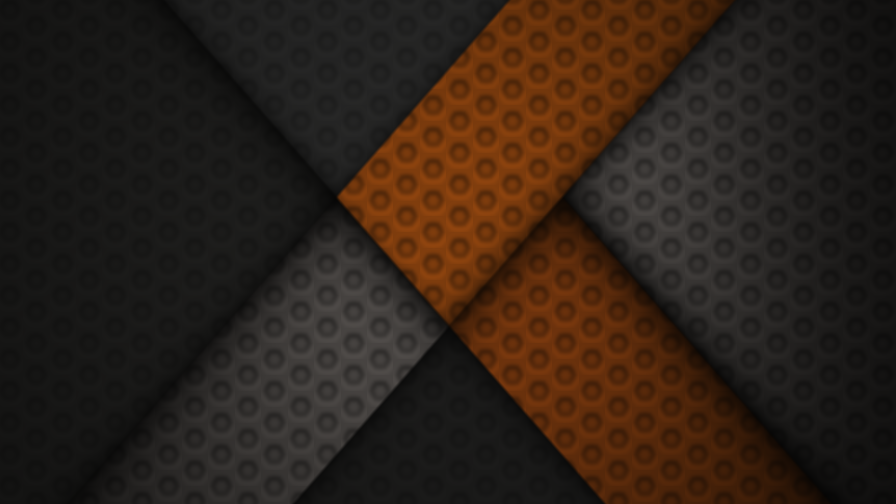
Reproduce this background procedurally as a WebGL 1 fragment shader.

```glsl
precision highp float;
// Crossed dark, grey and orange diagonal panels with embossed hexagons and soft shadows.

uniform vec2 u_resolution;

// Layout, in canvas heights from the centre
const float SLANT = 0.877;            // horizontal run of an edge per unit of height
const float FALL_LEFT = -0.126;       // edges that fall to the right
const float FALL_RIGHT = 0.323;
const float RISE_LEFT = -0.316;       // edges that rise to the right
const float RISE_RIGHT = 0.131;
const float EDGE_SOFTNESS = 0.0042;

// Hexagon grid
const vec2 CELL = vec2(0.0525, 0.0630);
const vec2 GRID_ORIGIN = vec2(0.0231, 0.0076);
const float RING_RADIUS = 0.0150;
const float RING_WIDTH = 0.0072;
const float RIM_RADIUS = 0.0255;
const float ROUNDNESS = 0.6;          // 0 gives hexagons, 1 gives circles

// Light and colours
const vec2 LIGHT_POS = vec2(0.03, 0.03);
const float LIGHT_FALLOFF = 1.15;
const vec3 ORANGE = vec3(0.470, 0.220, 0.042);
const vec3 ORANGE_LOW = vec3(0.435, 0.196, 0.042);
const vec3 GREY = vec3(0.288, 0.273, 0.264);
const vec3 DARK_LEFT = vec3(0.109, 0.108, 0.104);
const vec3 DARK_TOP = vec3(0.137, 0.137, 0.136);
const vec3 DARK_BOTTOM = vec3(0.097, 0.096, 0.094);
const vec3 AMBIENT = vec3(0.010, 0.010, 0.009);
const float STRONG_RELIEF = 0.75;
const float FAINT_RELIEF = 0.45;
const float RIGHT_FADE = 0.45;

float bell(float x, float width) {
  return exp(-x * x / (width * width));
}

// Shadow that fades with distance from an edge
float shade(float dist, float width, float strength) {
  return 1.0 - strength * exp(-max(dist, 0.0) / width);
}

// Brightness offset of the staggered, rounded hexagons
float hexRelief(vec2 p) {
  vec2 q = (p - GRID_ORIGIN) / CELL;
  q.y -= 0.5 * mod(floor(q.x + 0.5), 2.0);
  vec2 local = (fract(q + 0.5) - 0.5) * CELL;
  vec2 a = abs(local);
  float hexDist = max(a.y, 0.866 * a.x + 0.5 * a.y);
  float dist = mix(hexDist, length(local), ROUNDNESS);
  float upper = smoothstep(-0.022, 0.022, local.y);
  float ring = bell(dist - RING_RADIUS, RING_WIDTH) * mix(0.24, 0.48, upper);
  float rim = bell(dist - RIM_RADIUS, RING_WIDTH) * mix(0.20, 0.04, upper);
  return 0.06 + rim - ring;
}

void main() {
  vec2 p = (gl_FragCoord.xy - 0.5 * u_resolution) / u_resolution.y;
  float soft = max(1.0 / u_resolution.y, EDGE_SOFTNESS);

  // Signed distances to the four edges, positive on the right
  float slope = length(vec2(1.0, SLANT));
  float fall = p.x + SLANT * p.y;
  float rise = p.x - SLANT * p.y;
  float fallL = (fall - FALL_LEFT) / slope;
  float fallR = (fall - FALL_RIGHT) / slope;
  float riseL = (rise - RISE_LEFT) / slope;
  float riseR = (rise - RISE_RIGHT) / slope;

  // Surface lighting
  vec2 toLight = p - LIGHT_POS;
  float light = exp(-LIGHT_FALLOFF * dot(toLight, toLight));
  float dimLight = pow(light, 0.45);
  float relief = hexRelief(p);
  float strong = light * (1.0 + STRONG_RELIEF * relief);
  float faint = dimLight * (1.0 + FAINT_RELIEF * relief);
  float rightFade = 1.0 - RIGHT_FADE * smoothstep(0.35, 0.9, p.x);

  // Panels with their own edge shadows
  vec3 left = DARK_LEFT * faint * shade(-fallL, 0.035, 0.70) * shade(-riseL, 0.025, 0.50);
  vec3 top = DARK_TOP * faint * shade(fallL, 0.018, 0.50) * shade(-riseL, 0.018, 0.45);
  vec3 grey = GREY * strong * shade(riseL, 0.045, 0.75) * shade(-fallL, 0.038, 0.85);
  vec3 orange = ORANGE * strong * shade(-riseR, 0.025, 0.50) * shade(fallL, 0.008, 0.25);
  vec3 bottom = DARK_BOTTOM * faint * shade(riseR, 0.025, 0.65) * shade(-fallL, 0.025, 0.65);
  vec3 lower = ORANGE_LOW * strong * shade(riseR, 0.038, 0.75) * shade(-fallR, 0.045, 0.75);
  vec3 right = GREY * strong * rightFade * shade(fallR, 0.035, 0.85) * shade(riseR, 0.025, 0.70);

  // Assemble from left to right
  float pastFallL = smoothstep(-soft, soft, fallL);
  vec3 leftSide = mix(left, top, pastFallL);
  vec3 band = mix(grey, orange, pastFallL);
  vec3 rightSide = mix(bottom, lower, pastFallL);
  rightSide = mix(rightSide, right, smoothstep(-soft, soft, fallR));
  vec3 color = mix(leftSide, band, smoothstep(-soft, soft, riseL));
  color = mix(color, rightSide, smoothstep(-soft, soft, riseR));

  gl_FragColor = vec4(color + AMBIENT, 1.0);
}
```
